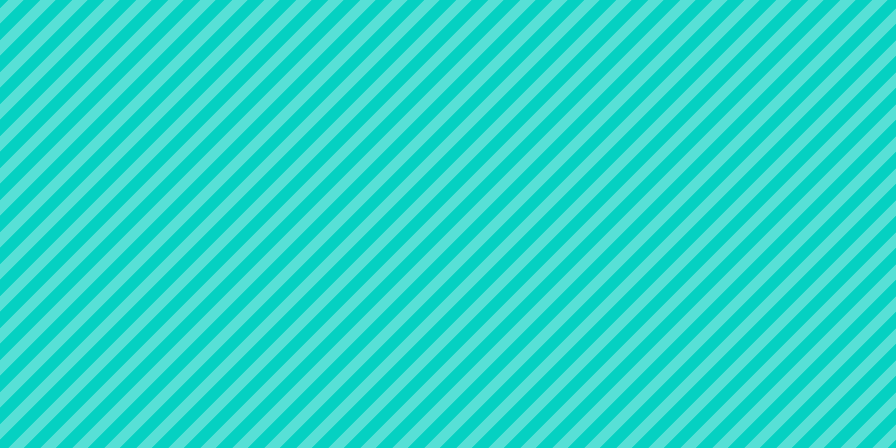
Reproduce this pattern procedurally as a Shadertoy shader.

```glsl
#define STRIPES_DOWN 14.0
#define DARK_SHARE 0.52
#define STRIPE_PHASE 0.0
#define DARK_TEAL vec3(0.02, 0.82, 0.76)
#define LIGHT_TEAL vec3(0.34, 0.88, 0.84)

// Signed distance to the dark band edge, in stripe periods
float bandDistance(float across) {
    return abs(fract(across + 0.5) - 0.5) - 0.5 * DARK_SHARE;
}

void mainImage(out vec4 fragColor, in vec2 fragCoord) {
    // Canvas height is one unit; bands rise to the right at 45 degrees
    vec2 uv = fragCoord / iResolution.y;
    float across = (uv.x - uv.y) * STRIPES_DOWN + STRIPE_PHASE;

    // Blend over about one pixel measured across the band
    float halfBlend = 0.7 * STRIPES_DOWN / iResolution.y;
    float lightMask = smoothstep(-halfBlend, halfBlend, bandDistance(across));

    fragColor = vec4(mix(DARK_TEAL, LIGHT_TEAL, lightMask), 1.0);
}
```
